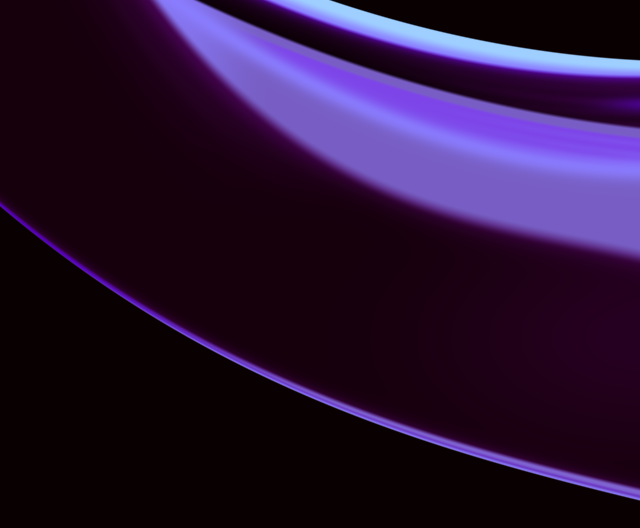
This background is drawn by a Shadertoy shader. Its source:

```glsl
// Dark glassy ring seen close up: a thin lit rim below, a wide violet
// reflection and an icy arc above. Each edge is a polynomial of x, and the
// layers are painted by vertical distance below these curves.

#define BAND_SOFTNESS 0.018
#define HAIRLINE_WIDTH 0.019
#define STREAK_WIDTH 0.021
#define RIM_WIDTH_LEFT 0.007
#define RIM_WIDTH_RIGHT 0.021
#define HAZE_WIDTH_LEFT 0.085
#define HAZE_WIDTH_RIGHT 0.020

const vec3 VOID_BLACK = vec3(0.030, 0.000, 0.002);
const vec3 GLASS_DARK = vec3(0.082, 0.000, 0.042);
const vec3 GLASS_GLOW = vec3(0.150, 0.000, 0.130);
const vec3 HAZE_PLUM  = vec3(0.290, 0.010, 0.350);
const vec3 DEEP_VIOLET = vec3(0.330, 0.010, 0.700);
const vec3 LAVENDER   = vec3(0.470, 0.370, 0.770);
const vec3 VIVID      = vec3(0.490, 0.270, 0.910);
const vec3 PERIWINKLE = vec3(0.540, 0.490, 1.000);
const vec3 ICE        = vec3(0.620, 0.810, 1.000);

// Curve depth below the top; it meets the top edge at x = start.
float arc(float x, float start, float slope, float bend, float cubic) {
    float t = x - start;
    return t * (slope + t * (bend + t * cubic));
}

// Soft step that is one below an edge.
float below(float d, float softness) {
    return smoothstep(-softness, softness, d);
}

float bell(float d, float width) {
    return exp(-d * d / (width * width));
}

void mainImage(out vec4 fragColor, in vec2 fragCoord) {
    vec2 uv = fragCoord / iResolution.xy;
    float x = uv.x;
    float depth = 1.0 - uv.y;
    float aa = 1.0 / iResolution.y;

    // Distances below each curve
    float rim = depth - 0.391 - arc(x, 0.0, 1.023, -0.668, 0.202);
    float bandLow = depth - arc(x, 0.241, 1.596, -2.037, 1.023);
    float bandTop = depth - arc(x, 0.306, 0.566, -0.312, 0.0);
    float streak = depth - arc(x, 0.270, 0.852, -0.562, 0.0);
    float iceTop = depth - arc(x, 0.515, 0.407, -0.354, 0.0);
    float iceLow = depth - arc(x, 0.417, 0.500, -0.430, 0.0);

    // Glass body with a faint glow at the right
    vec2 glowOffset = (vec2(x, depth) - vec2(1.02, 0.64)) / vec2(0.32, 0.20);
    vec3 color = mix(GLASS_DARK, GLASS_GLOW, exp(-dot(glowOffset, glowOffset)));

    // Plum haze under the reflection
    float hazeWidth = mix(HAZE_WIDTH_LEFT, HAZE_WIDTH_RIGHT, smoothstep(0.2, 0.6, x));
    float haze = exp(-max(bandLow, 0.0) / hazeWidth);
    haze *= 0.92 + 0.08 * sin(bandLow * 75.0);
    color = mix(color, HAZE_PLUM, haze);

    // Wide reflection: lavender, a vivid inner strip and a bright streak
    vec3 band = LAVENDER;
    float strip = below(bandTop - HAIRLINE_WIDTH, 0.004) * (1.0 - below(streak, 0.012));
    float ripple = 0.5 + 0.5 * sin(bandTop * 330.0 + x * 4.0);
    vec3 stripColor = mix(VIVID, PERIWINKLE, 0.15 * ripple * smoothstep(0.6, 1.0, x));
    band = mix(band, stripColor, strip * smoothstep(0.32, 0.46, x));
    band = mix(band, PERIWINKLE, bell(streak, STREAK_WIDTH) * 0.9);
    band = mix(band, PERIWINKLE, 0.7 * (1.0 - smoothstep(0.27, 0.42, x)));
    color = mix(color, band, 1.0 - below(bandLow, BAND_SOFTNESS));

    // Dark gap with fine layers and a violet glint at the right
    float layers = 0.5 + 0.3 * sin(iceLow * 120.0 - x * 5.0) + 0.2 * sin(iceLow * 290.0);
    vec3 gap = mix(VOID_BLACK, HAZE_PLUM, smoothstep(0.45, 1.05, x) * (0.35 + 0.25 * layers));
    gap = mix(gap, HAZE_PLUM, exp(-max(iceLow, 0.0) / 0.025) * 0.7);
    vec2 glint = (vec2(x, depth) - vec2(1.02, 0.198)) / vec2(0.07, 0.014);
    gap = mix(gap, DEEP_VIOLET, 0.7 * exp(-dot(glint, glint)));
    gap = mix(gap, DEEP_VIOLET, exp(-max(iceLow, 0.0) / 0.007));
    color = mix(gap, color, below(bandTop, 0.0025 + aa));

    // Icy arc, cooler and brighter towards its upper edge
    float across = iceTop / max(iceTop - iceLow, 0.001);
    vec3 ice = mix(ICE, PERIWINKLE, smoothstep(0.35, 1.0, across));
    color = mix(color, ice, 1.0 - below(iceLow, 0.005));
    color = mix(VOID_BLACK, color, below(iceTop, aa));

    // Thin lower rim, with a bright hairline on its outer edge
    float rimWidth = mix(RIM_WIDTH_LEFT, RIM_WIDTH_RIGHT, x);
    vec3 rimColor = mix(DEEP_VIOLET, LAVENDER * 1.06, smoothstep(0.08, 0.55, x));
    color = mix(color, HAZE_PLUM, 0.7 * exp(-max(-rim - rimWidth, 0.0) / 0.009));
    color = mix(color, rimColor, below(rim + rimWidth, 0.003 + aa));
    float groove = bell(rim + 0.35 * rimWidth, 0.0015 + aa);
    color = mix(color, DEEP_VIOLET, 0.45 * groove);
    color = mix(color, PERIWINKLE, 0.7 * bell(rim + aa, 1.5 * aa) * smoothstep(0.05, 0.4, x));
    color = mix(color, VOID_BLACK, below(rim, aa));

    fragColor = vec4(color, 1.0);
}
```
